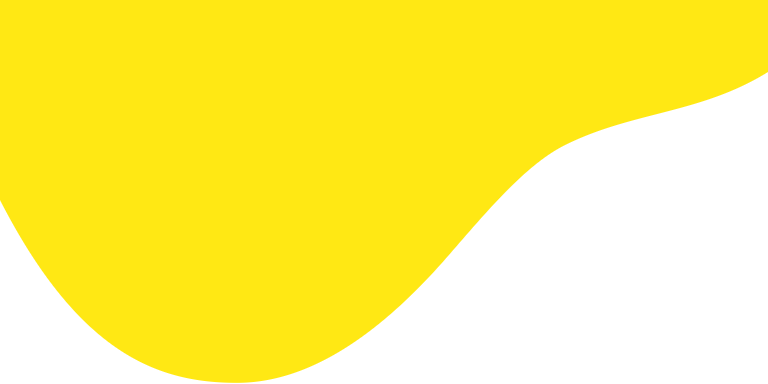
A WebGL 1 fragment shader for this background:

```glsl
precision highp float;

uniform vec2 u_resolution;

// Cubic through points a and b with the given end slopes
float hermite(float x, vec2 a, vec2 b, float slopeA, float slopeB) {
  float w = b.x - a.x;
  float t = (x - a.x) / w;
  float s = 1.0 - t;
  return a.y * s * s * (1.0 + 2.0 * t) + b.y * t * t * (3.0 - 2.0 * t)
       + w * t * s * (slopeA * s - slopeB * t);
}

// Height of the wave's lower edge, x running from 0 to 2
float waveEdge(float x) {
  vec2 left = vec2(0.0, 0.479);
  vec2 trough = vec2(0.617, 0.003);
  vec2 rise = vec2(1.1667, 0.3333);
  vec2 shoulder = vec2(1.471, 0.622);
  vec2 right = vec2(2.0, 0.8125);
  if (x < trough.x) return hermite(x, left, trough, -1.95, 0.0);
  if (x < rise.x) return hermite(x, trough, rise, 0.0, 1.15);
  if (x < shoulder.x) return hermite(x, rise, shoulder, 1.15, 0.5);
  return hermite(x, shoulder, right, 0.5, 0.62);
}

void main() {
  vec2 p = gl_FragCoord.xy / u_resolution * vec2(2.0, 1.0);
  vec3 yellow = vec3(1.0, 0.91, 0.08);
  vec3 white = vec3(1.0);

  // Approximate distance to the edge, corrected for its slope
  float h = 0.002;
  float slope = (waveEdge(p.x + h) - waveEdge(p.x - h)) / (2.0 * h);
  float dist = (p.y - waveEdge(p.x)) / sqrt(1.0 + slope * slope);

  // Blend across about one pixel
  float cover = clamp(dist * u_resolution.y + 0.5, 0.0, 1.0);
  gl_FragColor = vec4(mix(white, yellow, cover), 1.0);
}
```
